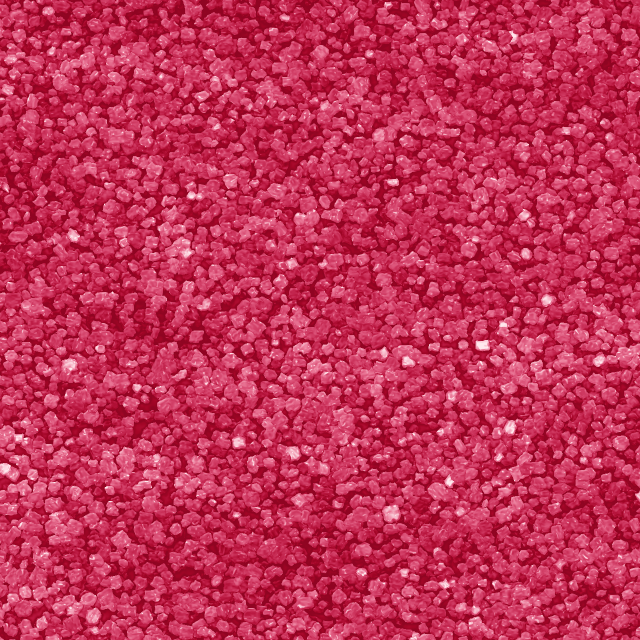
A WebGL 1 fragment shader for this texture:

```glsl
precision highp float;
// Draws a bed of coarse pink sugar crystals, lit from above, with deep red gaps.
uniform vec2 u_resolution;

const float GRAINS_ACROSS = 47.0;
const float JITTER = 0.84;         // spread of grain centres within a cell
const float GRAIN_SIZE = 0.46;     // typical half width, in cells
const float BEVEL = 0.13;          // width of the slanted side facets
const float EDGE_WOBBLE = 0.16;
const float SHADOW = 0.9;          // contact shadow, in tone steps
const float GRAIN_CONTRAST = 1.7;
const float FACET_CONTRAST = 0.75;
const float CLOUD_CONTRAST = 1.9;  // cloudiness inside a crystal
const float PATCH_CONTRAST = 1.2;  // broad uneven bands
const vec2 LIGHT = vec2(-0.3, 0.95);

const vec3 GAP = vec3(0.64, 0.02, 0.15);
const vec3 CRIMSON = vec3(0.73, 0.09, 0.25);
const vec3 ROSE = vec3(0.80, 0.20, 0.36);
const vec3 PINK = vec3(0.86, 0.32, 0.47);
const vec3 PALE = vec3(0.92, 0.48, 0.60);
const vec3 BLUSH = vec3(0.96, 0.70, 0.77);
const vec3 GLINT = vec3(1.0, 0.91, 0.93);

vec4 hash4(vec2 p) {
  vec4 h = fract(p.xyxy * vec4(0.1031, 0.1030, 0.0973, 0.1099));
  h += dot(h, h.wzxy + 33.33);
  return fract((h.xxyz + h.yzzw) * h.zywx);
}

// Smooth value noise, two independent channels
vec2 noise2(vec2 p) {
  vec2 i = floor(p), f = fract(p);
  f = f * f * (3.0 - 2.0 * f);
  vec2 low = mix(hash4(i).xy, hash4(i + vec2(1.0, 0.0)).xy, f.x);
  vec2 high = mix(hash4(i + vec2(0.0, 1.0)).xy, hash4(i + 1.0).xy, f.x);
  return mix(low, high, f.y);
}

// Tone 0 is a gap, each whole step is the next lighter colour
vec3 ramp(float tone) {
  vec3 c = mix(GAP, CRIMSON, clamp(tone, 0.0, 1.0));
  c = mix(c, ROSE, clamp(tone - 1.0, 0.0, 1.0));
  c = mix(c, PINK, clamp(tone - 2.0, 0.0, 1.0));
  c = mix(c, PALE, clamp(tone - 3.0, 0.0, 1.0));
  c = mix(c, BLUSH, clamp(tone - 4.0, 0.0, 1.0));
  c = mix(c, GLINT, clamp(tone - 5.0, 0.0, 1.0));
  return c * (1.0 + 0.12 * clamp(tone, -1.0, 0.0));
}

// Block with cut corners: xy is the outward normal, z the distance
vec3 crystal(vec2 q, vec2 halfSize, float cut) {
  vec2 side = vec2(q.x < 0.0 ? -1.0 : 1.0, q.y < 0.0 ? -1.0 : 1.0);
  vec2 e = abs(q) - halfSize;
  float corner = (e.x + e.y) * 0.7071 + cut;
  if (corner > max(e.x, e.y)) return vec3(side * 0.7071, corner);
  return e.x > e.y ? vec3(side.x, 0.0, e.x) : vec3(0.0, side.y, e.y);
}

// Tone of one crystal's surface
float grainTone(vec2 q, vec3 shape, vec2 normal, vec4 rnd, vec2 seed) {
  vec2 cloud = noise2(q * vec2(5.0, 8.0) + seed * 17.0);
  float bevel = smoothstep(-BEVEL - 0.04, -BEVEL + 0.04, shape.z);
  float tone = GRAIN_CONTRAST * (rnd.x - 0.5) + CLOUD_CONTRAST * (cloud.x - 0.5);
  tone += bevel * FACET_CONTRAST * dot(normal, LIGHT);
  tone -= 0.5 * smoothstep(-0.06, 0.0, shape.z);
  tone += 2.2 * smoothstep(0.93, 0.98, rnd.w) * (1.0 - 0.7 * bevel);
  return tone + 1.9 * smoothstep(0.78, 0.92, cloud.y);
}

// Stacks three layers of grains, the deepest first
float sugarTone(vec2 uv) {
  vec2 p = uv * GRAINS_ACROSS;
  float tone = 1.1 * noise2(p * 2.5).x - 0.4;
  p += EDGE_WOBBLE * (noise2(p * 3.5 + 40.0) - 0.5);
  for (int layer = 0; layer < 3; layer++) {
    float level = float(layer);
    vec2 lp = p + level * vec2(57.37, 31.61);
    vec2 cell = floor(lp);
    float top = -9.0, nearest = 9.0;
    vec2 topQ = vec2(0.0), topNormal = vec2(0.0), topSeed = vec2(0.0);
    vec3 topShape = vec3(0.0);
    vec4 topRnd = vec4(0.0);
    for (int y = -1; y <= 1; y++) {
      for (int x = -1; x <= 1; x++) {
        vec2 id = cell + vec2(float(x), float(y));
        vec4 place = hash4(id), rnd = hash4(id + 113.5);
        float turn = place.z * 2.0 - 1.0;
        float angle = 1.3 * turn * abs(turn);
        mat2 spin = mat2(cos(angle), sin(angle), -sin(angle), cos(angle));
        vec2 q = (lp - id - 0.5 - JITTER * (place.xy - 0.5)) * spin;
        float size = GRAIN_SIZE * mix(0.75, 1.4, place.w * place.w);
        vec2 halfSize = size * vec2(1.0, mix(0.6, 1.0, rnd.y));
        vec3 shape = crystal(q, halfSize, size * mix(0.12, 0.5, rnd.z));
        nearest = min(nearest, shape.z);
        float height = fract(rnd.x * 7.0 + rnd.y) - shape.z;
        if (shape.z < 0.0 && height > top) {
          top = height;
          topQ = q; topNormal = spin * shape.xy; topSeed = id;
          topShape = shape; topRnd = rnd;
        }
      }
    }
    if (nearest < 0.0) tone = 0.9 + 0.8 * level + grainTone(topQ, topShape, topNormal, topRnd, topSeed);
    else tone -= SHADOW * (1.0 - smoothstep(0.0, 0.25, nearest));
  }
  // Broad slanting bands and a pale haze at the lower left
  float band = noise2(vec2(uv.x * 4.0, (uv.y + 0.2 * uv.x) * 13.0)).x - 0.5;
  float haze = 1.0 - smoothstep(0.0, 0.4, length(uv - vec2(0.0, 0.15)));
  return tone + PATCH_CONTRAST * band + 0.5 * haze;
}

void main() {
  // Four samples per pixel smooth every edge
  vec3 color = vec3(0.0);
  for (int i = 0; i < 4; i++) {
    vec2 offset = vec2(mod(float(i), 2.0), floor(float(i) * 0.5)) * 0.5 - 0.25;
    color += ramp(sugarTone((gl_FragCoord.xy + offset) / u_resolution.y));
  }
  gl_FragColor = vec4(color * 0.25, 1.0);
}
```
